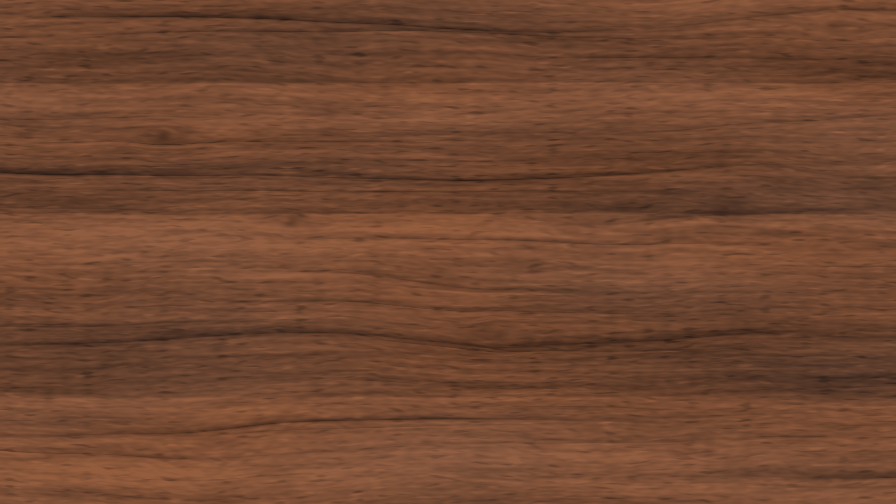
A WebGL 1 fragment shader for this texture:

```glsl
precision highp float;
// Walnut veneer: horizontal boards with wavy grain, dark veins, pores and small knots.
uniform vec2 u_resolution;

vec2 hash2(vec2 p) {
  vec2 q = vec2(dot(p, vec2(127.1, 311.7)), dot(p, vec2(269.5, 183.3)));
  return fract(sin(q) * 43758.55) * 2.0 - 1.0;
}

float gradientNoise(vec2 p) {
  vec2 i = floor(p), f = fract(p);
  vec2 u = f * f * f * (f * (f * 6.0 - 15.0) + 10.0);
  float a = dot(hash2(i), f);
  float b = dot(hash2(i + vec2(1, 0)), f - vec2(1, 0));
  float c = dot(hash2(i + vec2(0, 1)), f - vec2(0, 1));
  float d = dot(hash2(i + vec2(1, 1)), f - vec2(1, 1));
  return mix(mix(a, b, u.x), mix(c, d, u.x), u.y);
}

// Growth lines: crisp on one side, fading on the other, broken along their length
float veins(vec2 grain, float rows, float seed) {
  float v = grain.y * rows + 0.8 * gradientNoise(vec2(grain.x * 0.9, grain.y * rows * 0.3) + seed);
  float d = fract(v) - 0.5;
  float presence = gradientNoise(vec2(grain.x * 1.1 + seed, floor(v) * 7.37 + 0.41));
  float falloff = d > 0.0 ? 11.0 : 45.0;
  return smoothstep(-0.12, 0.42, presence) * exp(-abs(d) * falloff);
}

// Light at the top of each board, darker toward its lower edge
float boardTone(vec2 p) {
  float down = 1.0 - p.y + 0.006 * gradientNoise(p * vec2(2.0, 5.0));
  float f = fract(3.0 * down - 0.5 + 0.25 * sin(4.2 * (down - 0.167)));
  float wander = 0.3 * gradientNoise(p * vec2(1.1, 6.0) + 31.0);
  float shade = smoothstep(0.2, 0.75, f + wander) * smoothstep(1.0, 0.985, f);
  return 0.24 - 0.48 * shade;
}

void main() {
  vec2 p = gl_FragCoord.xy / u_resolution.y;
  vec2 grain = p;
  grain.y += 0.045 * gradientNoise(p * vec2(1.2, 3.0) + 5.0);
  grain.y += 0.014 * gradientNoise(p * vec2(3.5, 7.0) + 17.0);

  // Knots darken the wood and push the grain aside
  float knots = 0.0;
  for (int k = 0; k < 5; k++) {
    float n = float(k);
    vec2 center = vec2(1.75 * fract(0.33 + n * 0.618), fract(0.56 + n * 0.39));
    vec2 d = p - center;
    float core = exp(-dot(d * vec2(65.0, 95.0), d * vec2(65.0, 95.0)));
    float halo = exp(-dot(d * vec2(16.0, 32.0), d * vec2(16.0, 32.0)));
    knots += (0.6 * core + 0.2 * halo) * (0.6 + 0.4 * sin(n * 2.3 + 1.0));
    grain.y -= 0.45 * d.y * halo;
  }

  // Streaks from broad figure to fine fibre
  float tone = 0.68 + boardTone(p);
  tone += 0.5 * gradientNoise(grain * vec2(0.9, 9.0) + 3.0);
  tone += 0.5 * gradientNoise(grain * vec2(1.4, 28.0) + 11.0);
  tone += 0.5 * gradientNoise(grain * vec2(2.6, 64.0) + 23.0);
  tone += 0.55 * gradientNoise(grain * vec2(10.0, 125.0) + 41.0);
  tone += 0.42 * gradientNoise(grain * vec2(36.0, 190.0) + 67.0);

  // Dark veins, short pores and pale flecks
  tone -= 1.2 * veins(grain, 10.0, 2.7);
  tone -= 0.7 * veins(grain, 24.0, 8.3);
  tone -= 0.45 * smoothstep(0.12, 0.5, gradientNoise(grain * vec2(26.0, 150.0) + 57.0));
  tone += 0.35 * smoothstep(0.18, 0.55, gradientNoise(grain * vec2(22.0, 140.0) + 73.0));
  tone -= knots;

  // Brown ramp with a drifting reddish cast
  vec3 color = mix(vec3(0.33, 0.21, 0.147), vec3(0.51, 0.323, 0.22), clamp(tone, -0.9, 1.35));
  color += vec3(0.02, -0.006, -0.024) * gradientNoise(grain * vec2(1.5, 8.0) + 90.0);
  gl_FragColor = vec4(color, 1.0);
}
```
